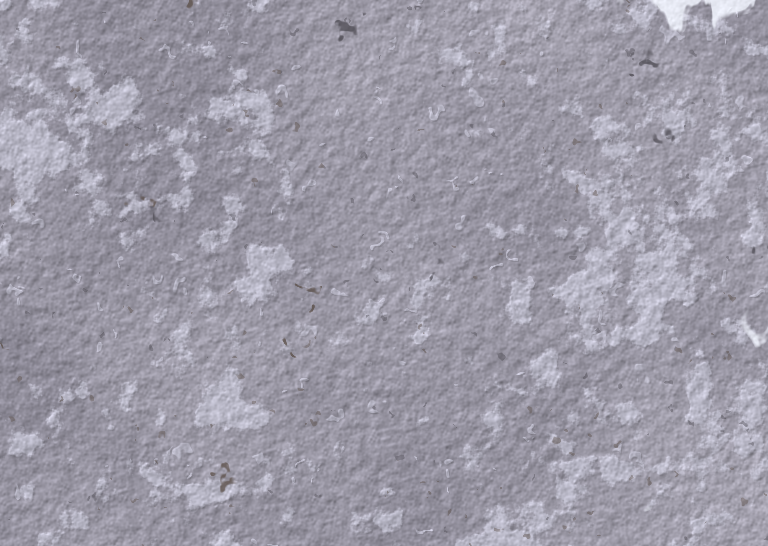
This texture is drawn by a Shadertoy shader. Its source:

```glsl
#define CRUST vec3(0.588, 0.577, 0.628)
#define CHIP vec3(0.735, 0.732, 0.792)
#define BARE vec3(0.905, 0.915, 0.955)
#define PIT vec3(0.30, 0.29, 0.32)
#define CHIP_LEVEL 0.60
#define CHIP_SCALE 21.0
#define CRUST_SCALE 52.0
#define RELIEF 0.95
#define GRAIN 0.11
#define LIGHT_STEP vec2(-0.0020, 0.0024)

float hash(vec2 p) {
    vec3 q = fract(p.xyx * 0.1031);
    q += dot(q, q.yzx + 33.33);
    return fract((q.x + q.y) * q.z);
}

float noise(vec2 p) {
    vec2 i = floor(p), f = fract(p);
    f *= f * (3.0 - 2.0 * f);
    return mix(mix(hash(i), hash(i + vec2(1, 0)), f.x),
               mix(hash(i + vec2(0, 1)), hash(i + vec2(1, 1)), f.x), f.y);
}

// Rotated octaves, normalised to a mean of one half
float fbm(vec2 p, int octaves) {
    float sum = 0.0, weight = 0.0, amp = 1.0;
    for (int i = 0; i < octaves; i++) {
        sum += amp * noise(p);
        weight += amp;
        amp *= 0.56;
        p = mat2(1.6, 1.2, -1.2, 1.6) * p + 19.7;
    }
    return sum / weight;
}

// Cellular spots: only a share of the cells holds one
float specks(vec2 p, float share) {
    vec2 cell = floor(p);
    float mask = 0.0;
    for (int j = -1; j <= 1; j++)
    for (int i = -1; i <= 1; i++) {
        vec2 id = cell + vec2(i, j);
        vec2 centre = id + vec2(hash(id + 7.0), hash(id + 17.0));
        float radius = mix(0.12, 0.42, hash(id + 31.0));
        float spot = 1.0 - smoothstep(0.55, 1.0, length(p - centre) / radius);
        mask = max(mask, spot * step(hash(id + 53.0), share));
    }
    return mask;
}

vec2 ragged(vec2 p, float scale) {
    return vec2(noise(p * scale), noise(p * scale + 41.3)) - 0.5;
}

// Pale flakes: clustered ragged islands and isolated round chips
float chips(vec2 p, float across) {
    float cluster = fbm(p * 4.2 + 3.1, 3) - 0.5;
    float field = fbm(p * CHIP_SCALE + 60.0, 5) + 0.75 * cluster
                + 0.05 * (across - 0.5);
    float islands = smoothstep(CHIP_LEVEL, CHIP_LEVEL + 0.13, field);
    float loose = specks(p * 30.0 + 0.9 * ragged(p, 75.0), 0.10);
    return max(islands, 0.75 * loose);
}

// Bare white areas, reached only towards the right side
float bareAreas(vec2 p, float across) {
    float field = fbm(p * 6.5 + 0.4 * ragged(p, 22.0) + 8.4, 5);
    float level = 0.635 + 0.5 * (1.0 - across);
    return smoothstep(level - 0.015, level + 0.04, field);
}

float crustHeight(vec2 p) {
    return fbm(p * CRUST_SCALE + 120.0, 3);
}

void mainImage(out vec4 fragColor, in vec2 fragCoord) {
    vec2 p = fragCoord / iResolution.y;
    float across = fragCoord.x / iResolution.x;

    float chip = chips(p, across);
    float bare = bareAreas(p, across);

    // Slope towards the light at the upper left
    vec2 q = p + LIGHT_STEP;
    float slope = crustHeight(p) - crustHeight(q)
                + 0.13 * (chip - chips(q, across));

    // Crust with broad stains, then flakes and bare areas
    float stain = fbm(p * 3.0 + 31.0, 4) - 0.5;
    vec3 color = CRUST + 0.16 * stain + 0.03 * (across - 0.45);
    color = mix(color, CHIP, 0.85 * chip);
    color = mix(color, BARE, bare);

    // Relief and fine grain, fading on the smooth bare areas
    float rough = 1.0 - 0.7 * bare;
    float grain = noise(p * 210.0) - 0.5;
    color *= 1.0 + rough * (RELIEF * slope + GRAIN * grain);

    // Fine pits everywhere, a few larger dark scars
    float pits = specks(p * 58.0 + 0.7 * ragged(p, 130.0), 0.05);
    float scars = specks(p * 17.0 + 1.1 * ragged(p, 48.0) + 5.0, 0.022);
    scars *= smoothstep(0.25, 0.65, noise(p * 115.0));
    vec3 rust = vec3(0.05, 0.01, -0.05) * step(0.6, noise(p * 9.0));
    float dark = max(0.42 * pits, 0.75 * scars) * (1.0 - bare);
    color = mix(color, PIT + rust, dark);

    fragColor = vec4(clamp(color, 0.0, 1.0), 1.0);
}
```
